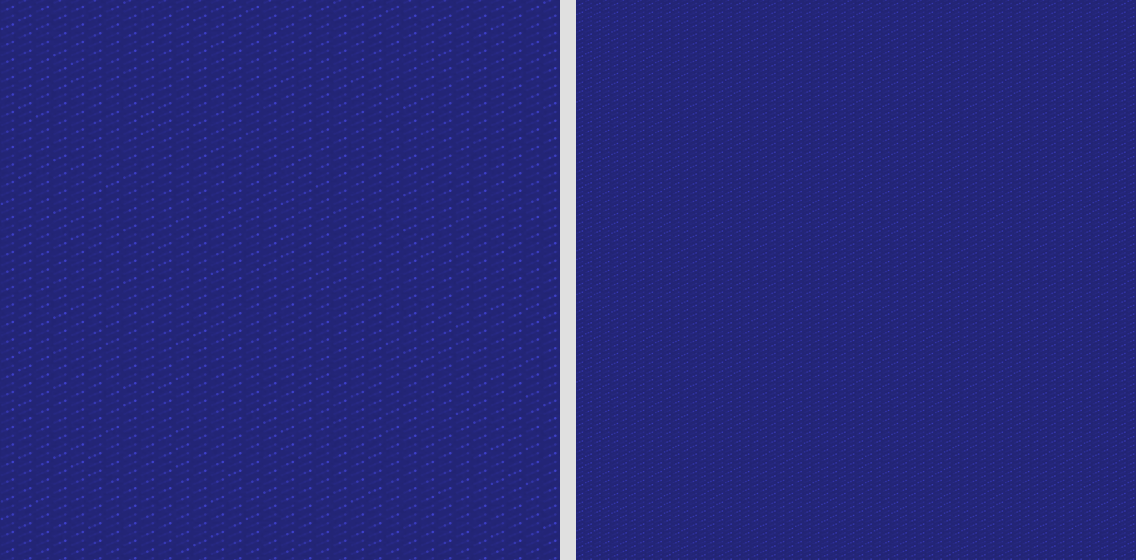
Left: one tile. Right: repeated 2 by 2.
Give the GLSL for this texture, as a Shadertoy shader.

```glsl
// Deep blue twill cloth: staggered slanted dashes with tiny glints, 32 by 32 full marks.

float hash(vec2 p) {
    vec3 q = fract(vec3(p.xyx) * 0.1031);
    q += dot(q, q.yzx + 33.33);
    return fract((q.x + q.y) * q.z);
}

// Value noise that wraps after "period" lattice steps
float wrapNoise(vec2 p, vec2 period) {
    vec2 i = floor(p), f = fract(p);
    f = f * f * (3.0 - 2.0 * f);
    float a = hash(mod(i, period));
    float b = hash(mod(i + vec2(1, 0), period));
    float c = hash(mod(i + vec2(0, 1), period));
    float d = hash(mod(i + vec2(1, 1), period));
    return mix(mix(a, b, f.x), mix(c, d, f.x), f.y);
}

// Round dot with a smoothed edge
float dotMask(vec2 d, float radius, float pixel) {
    return 1.0 - smoothstep(radius - 0.6 * pixel, radius + 0.6 * pixel, length(d));
}

void mainImage(out vec4 fragColor, in vec2 fragCoord) {
    vec2 uv = fragCoord / iResolution.xy;
    float pixel = 64.0 / min(iResolution.x, iResolution.y);

    // Cells two units wide and one high, sheared so the ribs climb one unit per cell
    vec2 p = uv * vec2(32, 64);
    vec2 sheared = vec2(p.x, p.y - p.x);
    vec2 cell = floor(sheared);
    vec2 q = fract(sheared) - 0.5;
    vec2 id = mod(vec2(cell.x, cell.y + cell.x), vec2(32, 64));
    bool fullMark = mod(cell.y, 2.0) < 0.5;

    // Flat ground with fine grain
    float grain = wrapNoise(uv * vec2(192, 256), vec2(192, 256)) - 0.5;
    vec3 color = vec3(0.137, 0.145, 0.465) * (1.0 + 0.05 * grain);

    // Short raised thread, slightly flatter than the rib
    float across = (q.y + 0.2 * q.x) / 0.13;
    float thread = exp(-across * across) * smoothstep(0.46, 0.25, abs(q.x));
    color = mix(color, vec3(0.162, 0.166, 0.555), (fullMark ? 0.7 : 0.45) * thread);

    // Glints along the thread: steady ones on full marks, faint ones between
    for (int i = 0; i < 3; i++) {
        float k = float(i);
        float chance = hash(id + 71.0 * k + 5.0);
        vec2 d = q - vec2(0.23 - 0.31 * k, -0.03 + 0.06 * k);
        d = vec2(2.0 * d.x, d.y + d.x);
        float steady = 1.0 - 0.3 * k + 0.3 * (chance - 0.5);
        float flare = smoothstep(0.75, 0.95, chance);
        float strength = i < 2 ? steady : 0.15 + 0.7 * flare;
        if (!fullMark) strength = i == 0 ? 0.4 : 0.1;
        color = mix(color, vec3(0.23, 0.24, 0.76), strength * dotMask(d, 0.14, pixel));
    }

    fragColor = vec4(color, 1.0);
}
```
